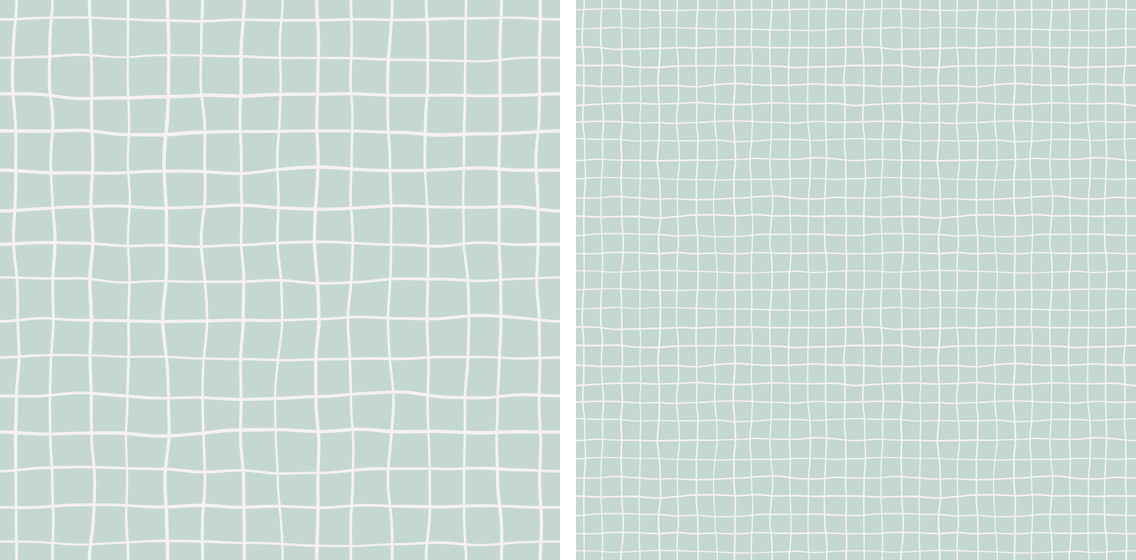
Left, the tile; right, the same tile 2 across and 2 down.
This pattern is drawn by a WebGL 1 fragment shader. Its source:

```glsl
precision highp float;

uniform vec2 u_resolution;

const float LINE_COUNT = 15.0;   // lines across and down
const float LINE_CENTER = 0.43;  // resting position inside a cell
const vec3 SAGE = vec3(0.770, 0.842, 0.820);
const vec3 CREAM = vec3(0.962, 0.950, 0.942);

float hash(vec2 p) {
  return fract(sin(dot(p, vec2(127.1, 311.7))) * 43758.5453);
}

// Smooth 1D noise in -1..1 that wraps after a whole number of knots
float wrappedNoise(float t, float knots, float seed) {
  float x = t * knots;
  float i = floor(x);
  float f = x - i;
  float a = hash(vec2(mod(i, knots), seed));
  float b = hash(vec2(mod(i + 1.0, knots), seed));
  return mix(a, b, f * f * (3.0 - 2.0 * f)) * 2.0 - 1.0;
}

// Coverage of a family of hand-drawn lines spaced along "across"
float wobblyLines(float across, float along, float seed, float pixel) {
  float cell = across * LINE_COUNT;
  float id = floor(cell) + seed;

  float shift = 0.045 * (hash(vec2(id, 5.3)) * 2.0 - 1.0);
  float bend = 0.080 * wrappedNoise(along, 7.0, id + 0.37)
             + 0.045 * wrappedNoise(along, 14.0, id + 0.71);

  // Pen pressure: each line has its own weight and swells gently
  float halfWidth = 0.038 + 0.007 * (hash(vec2(id, 9.1)) * 2.0 - 1.0)
                  + 0.006 * wrappedNoise(along, 9.0, id + 0.13);

  float dist = abs(fract(cell) - LINE_CENTER - shift - bend);
  float soft = 0.75 * pixel * LINE_COUNT;
  return 1.0 - smoothstep(halfWidth - soft, halfWidth + soft, dist);
}

void main() {
  vec2 uv = gl_FragCoord.xy / u_resolution;
  vec2 pixel = 1.0 / u_resolution;

  float vertical = wobblyLines(uv.x, uv.y, 20.0, pixel.x);
  float horizontal = wobblyLines(uv.y, uv.x, 60.0, pixel.y);

  gl_FragColor = vec4(mix(SAGE, CREAM, max(vertical, horizontal)), 1.0);
}
```
